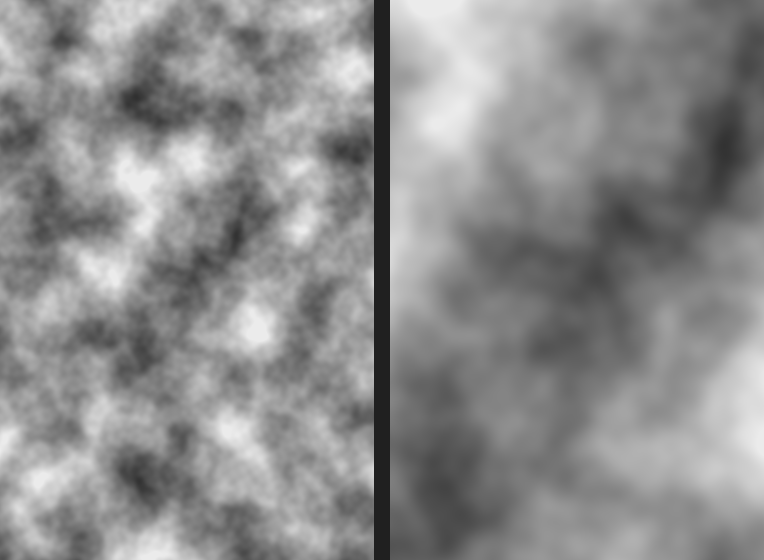
Left: the whole. Right: its middle third, enlarged.
Give the GLSL for this texture, as a WebGL 2 fragment shader.

```glsl
#version 300 es
precision highp float;

uniform vec2 u_resolution;
out vec4 fragColor;

// Integer hash giving a unit gradient for each lattice cell
vec2 cellGradient(vec2 cell) {
    uvec2 q = uvec2(ivec2(cell)) * uvec2(1597u, 7919u);
    uint h = (q.x ^ (q.y << 8)) * 747797u + 28913u;
    h = (h ^ (h >> 15)) * 277803u;
    h = (h ^ (h >> 13)) * 912931u;
    h ^= h >> 16;
    float angle = float(h & 65535u) / 65536.0 * 6.28319;
    return vec2(cos(angle), sin(angle));
}

// Gradient noise with a quintic fade, centred on zero
float gradientNoise(vec2 p) {
    vec2 cell = floor(p);
    vec2 f = p - cell;
    vec2 fade = f * f * f * (f * (f * 6.0 - 15.0) + 10.0);
    vec2 e = vec2(1.0, 0.0);
    float a = dot(cellGradient(cell), f);
    float b = dot(cellGradient(cell + e.xy), f - e.xy);
    float c = dot(cellGradient(cell + e.yx), f - e.yx);
    float d = dot(cellGradient(cell + e.xx), f - e.xx);
    return mix(mix(a, b, fade.x), mix(c, d, fade.x), fade.y);
}

// Octaves of halving size, each turned to hide the lattice
float cloud(vec2 p) {
    mat2 turnAndDouble = mat2(1.6, 1.2, -1.2, 1.6);
    float sum = 0.0;
    float strength = 1.0;
    for (int octave = 0; octave < 4; octave++) {
        sum += strength * gradientNoise(p);
        p = turnAndDouble * p + vec2(17.3, 9.7);
        strength *= 0.52;
    }
    return sum;
}

void main() {
    vec2 uv = gl_FragCoord.xy / u_resolution.y;
    mat2 tilt = mat2(0.8, 0.6, -0.6, 0.8);
    float grey = 0.59 + 0.52 * cloud(tilt * uv * 7.4 + vec2(64.7, 41.3));
    fragColor = vec4(vec3(clamp(grey, 0.1, 0.92)), 1.0);
}
```
